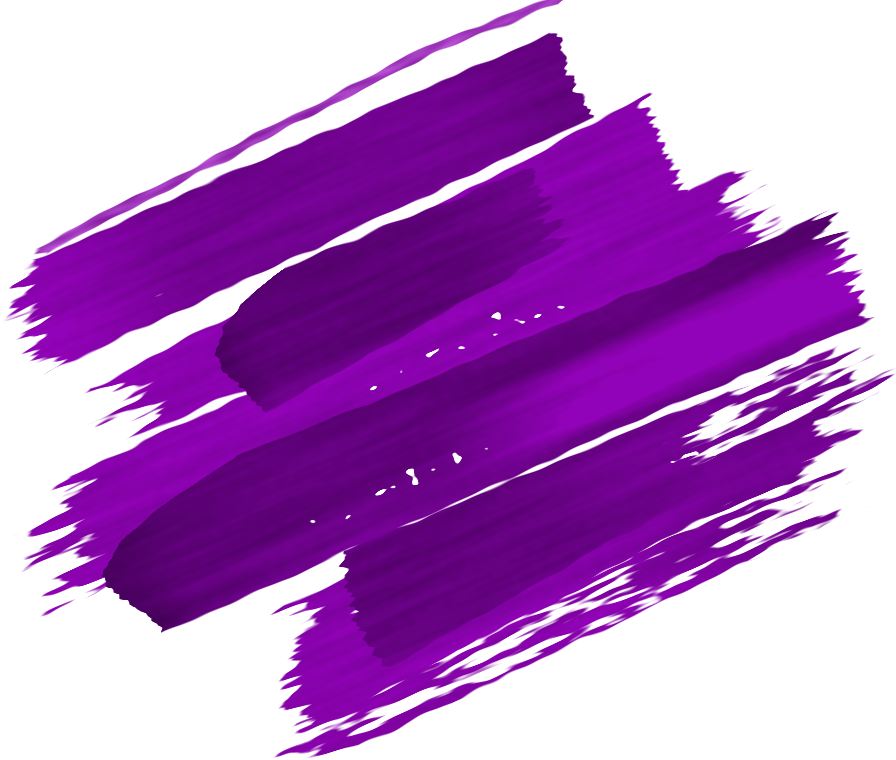
Give the GLSL for this background, as a WebGL 2 fragment shader.

```glsl
#version 300 es
precision highp float;
// Overlapping purple brush strokes sweeping diagonally over white.
// Each stroke is a tapered band in a rotated frame; stretched gradient noise
// frays its ends, breaks up its dry bristles and streaks its paint.
uniform vec2 u_resolution;
out vec4 outColor;

vec2 gradient(vec2 cell) {
    vec3 h = fract(cell.xyx * vec3(0.1031, 0.103, 0.0973));
    h += dot(h, h.yzx + 33.33);
    float angle = 6.2832 * fract((h.x + h.y) * h.z);
    return vec2(cos(angle), sin(angle));
}

float noise(vec2 p) {
    vec2 i = floor(p), f = p - i;
    vec2 w = f * f * f * (f * (f * 6.0 - 15.0) + 10.0);
    float a = dot(gradient(i), f);
    float b = dot(gradient(i + vec2(1, 0)), f - vec2(1, 0));
    float c = dot(gradient(i + vec2(0, 1)), f - vec2(0, 1));
    float d = dot(gradient(i + 1.0), f - 1.0);
    return mix(mix(a, b, w.x), mix(c, d, w.x), w.y);
}

// Coverage of a stroke: lo and hi give its lower and upper sides at both ends,
// fray the ragged length of each end, bow the rounding of its start.
float brush(vec2 q, vec2 ends, vec2 lo, vec2 hi, vec2 fray, float bow, float wet) {
    float u = clamp((q.x - ends.x) / (ends.y - ends.x), 0.0, 1.0);
    float low = mix(lo.x, lo.y, u), high = mix(hi.x, hi.y, u);
    float across = clamp((2.0 * q.y - low - high) / (high - low), -1.0, 1.0);
    float start = ends.x + bow * across * across * (0.6 + 0.4 * across);
    vec2 grain = q + 7.3 * hi.x;
    float bristle = noise(grain * vec2(7, 75)) + 0.6 * noise(grain * vec2(24, 170));
    float side = min(q.y - low, high - q.y) + 0.006 * noise(grain * vec2(22, 60));
    float tip = min((q.x - start) / fray.x, (ends.y - q.x) / fray.y);
    float d = min(side, (bristle + min(tip, wet)) * 0.012);
    float pixel = 1.0 / u_resolution.y;
    return smoothstep(-pixel, pixel, d);
}

// Paint colour from dark (0) to bright (1), streaked along the stroke.
vec3 paint(vec2 q, float tone) {
    float streak = 0.3 * noise(q * vec2(3, 48)) + 0.16 * noise(q * vec2(9, 130))
                 + 0.08 * noise(q * 65.0);
    return mix(vec3(0.35, 0.005, 0.45), vec3(0.57, 0.01, 0.72),
               clamp(tone + streak, -0.5, 1.0));
}

// Bare flecks scattered inside an ellipse.
float flecks(vec2 q, vec2 center, vec2 radius) {
    vec2 e = (q - center) / radius;
    return smoothstep(0.3, 0.38, noise(q * vec2(48, 85)) - 0.22 * dot(e, e));
}

void main() {
    vec2 p = (gl_FragCoord.xy - 0.5 * u_resolution) / u_resolution.y;
    vec2 q = mat2(0.9153, -0.4027, 0.4027, 0.9153) * p;
    vec3 col = vec3(1);

    // Thin pale line along the top
    vec2 line = vec2(q.x, q.y - 0.06 * q.x + 0.1 * max(q.x - 0.15, 0.0));
    float a = brush(line, vec2(-0.43, 0.33), vec2(0.391, 0.393), vec2(0.403, 0.404),
                    vec2(0.03), 0.0, 1.0);
    col = mix(col, vec3(0.63, 0.22, 0.74) + 0.2 * noise(q * vec2(20, 110)), a);

    // Broad top stroke
    a = brush(q, vec2(-0.48, 0.312), vec2(0.222, 0.238), vec2(0.364),
              vec2(0.06, 0.015), 0.06, 1.0);
    float tone = 0.42 + 0.5 * smoothstep(-0.2, -0.48, q.x)
               - 0.2 * smoothstep(0.1, 0.3, q.x);
    col = mix(col, paint(q, tone), a);

    // Bright underlying strokes in the middle
    a = brush(q, vec2(-0.41, 0.385), vec2(0.1, 0.08), vec2(0.18, 0.238),
              vec2(0.1, 0.025), 0.0, 1.0);
    a = max(a, brush(q, vec2(-0.56, 0.45), vec2(-0.07, -0.03), vec2(0.085, 0.1),
                     vec2(0.12, 0.1), 0.06, 1.0));
    col = mix(col, paint(q, 0.85), a);

    // Bright lower stroke with dry bristles around it
    a = brush(q, vec2(-0.355, 0.43), vec2(-0.35, -0.285), vec2(-0.25, -0.23),
              vec2(0.04, 0.06), 0.03, 1.0);
    a = max(a, brush(q, vec2(-0.37, 0.37), vec2(-0.395, -0.375), vec2(-0.33, -0.28),
                     vec2(0.07, 0.12), 0.0, 0.08));
    a = max(a, brush(q, vec2(0.19, 0.48), vec2(-0.245), vec2(-0.165),
                     vec2(0.05, 0.1), 0.0, 0.04));
    a = max(a, brush(q, vec2(-0.31, -0.18), vec2(-0.26), vec2(-0.185),
                     vec2(0.07), 0.0, 0.4));
    col = mix(col, paint(q, 0.8 - 0.35 * smoothstep(0.0, 0.35, q.x)), a);

    // Dark lower stroke
    a = brush(q, vec2(-0.235, 0.28), vec2(-0.315, -0.265), vec2(-0.15, -0.16),
              vec2(0.015, 0.1), 0.02, 1.0);
    tone = 0.15 + 0.3 * smoothstep(0.0, 0.28, q.x)
         + 0.25 * smoothstep(-0.26, -0.32, q.y);
    col = mix(col, paint(q, tone), a);

    // Dark short stroke with a rounded start
    a = brush(q, vec2(-0.265, 0.21), vec2(0.056, 0.1), vec2(0.226, 0.212),
              vec2(0.008, 0.04), 0.13, 1.0);
    tone = 0.05 + 0.35 * smoothstep(0.05, 0.22, q.x) + 0.3 * smoothstep(0.1, 0.05, q.y)
         - 0.3 * smoothstep(-0.2, -0.27, q.x);
    col = mix(col, paint(q, tone), a);

    // Long dark stroke with a bright band toward its right end
    a = brush(q, vec2(-0.52, 0.54), vec2(-0.153, -0.15), vec2(0.024, 0.0),
              vec2(0.008, 0.045), 0.22, 1.0);
    float band = smoothstep(-0.025, -0.065, q.y) * smoothstep(-0.14, -0.112, q.y);
    tone = 0.08 + 0.95 * band * smoothstep(-0.1, 0.2, q.x)
         + 0.3 * smoothstep(-0.08, -0.14, q.y) * smoothstep(-0.5, -0.2, q.x)
         - 0.4 * smoothstep(-0.4, -0.52, q.x);
    col = mix(col, paint(q, tone), a);

    // Bare flecks along the seams
    float bare = max(flecks(q, vec2(0.12, 0.038), vec2(0.24, 0.02)),
                     flecks(q, vec2(-0.12, -0.1), vec2(0.17, 0.022)));
    bare = max(bare, flecks(q, vec2(0.25, -0.22), vec2(0.1, 0.025)));
    outColor = vec4(mix(col, vec3(1), bare), 1);
}
```
